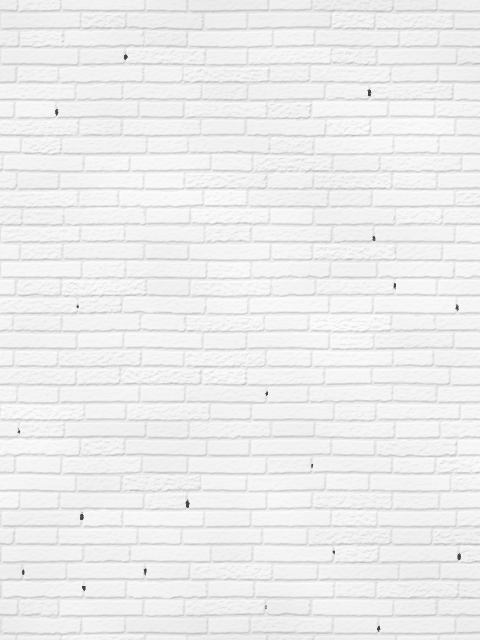
A Shadertoy shader for this texture:

```glsl
// White painted brick wall: alternating long and short bricks, lit from the upper left.

// Layout, in units of the canvas height
const float ROWS = 36.0;            // courses over the height
const float ROW_PHASE = 0.31;       // vertical shift, in courses
const float PERIOD = 0.196;         // one long plus one short brick
const float LONG_CENTRE = 0.3555;   // middle of a long brick in odd courses
const float LONG_HALF = 0.325;      // half a long brick, in periods
const float BED_JOINT = 0.0050;     // horizontal joint width
const float HEAD_JOINT = 0.0036;    // vertical joint width
const float CORNER = 0.0030;
const float EDGE = 0.0017;

// Tones
const vec3 PAINT = vec3(0.958);
const vec3 MORTAR = vec3(0.918);
const vec3 HOLE = vec3(0.20);
const float SHADOW = 0.125;
const float HIGHLIGHT = 0.035;
const float ROUGHNESS = 0.32;
const float CHIP_CHANCE = 0.08;

struct Brick {
    vec2 id;       // brick column and course
    vec2 jointId;  // nearest vertical joint
    vec2 toJoint;  // offset from that joint and from the course middle
    vec2 inset;    // distance inside the vertical and horizontal joints
};

float hash(vec2 p) {
    vec3 q = fract(vec3(p.xyx) * 0.1031);
    q += dot(q, q.yzx + 33.33);
    return fract((q.x + q.y) * q.z);
}

vec2 gradientAt(vec2 cell) {
    float angle = 6.2832 * hash(cell + 71.0);
    return vec2(cos(angle), sin(angle));
}

float gradientNoise(vec2 p) {
    vec2 i = floor(p), f = fract(p);
    vec2 u = f * f * f * (f * (f * 6.0 - 15.0) + 10.0);
    vec2 o = vec2(0.0, 1.0);
    float low = mix(dot(gradientAt(i), f), dot(gradientAt(i + o.yx), f - o.yx), u.x);
    float high = mix(dot(gradientAt(i + o.xy), f - o.xy), dot(gradientAt(i + o.yy), f - o.yy), u.x);
    return mix(low, high, u.y);
}

float fbm(vec2 p) {
    float sum = 0.0, gain = 1.0;
    for (int i = 0; i < 3; i++) {
        sum += gain * gradientNoise(p);
        p = p * 2.03 + 17.3;
        gain *= 0.5;
    }
    return sum;
}

Brick findBrick(vec2 p) {
    float v = p.y * ROWS - ROW_PHASE + 0.10 * gradientNoise(p * vec2(7.0, 14.0));
    float row = floor(v), y = v - row - 0.5;
    float x = (p.x - LONG_CENTRE) / PERIOD + 0.5 * mod(row + 1.0, 2.0);
    x += 0.07 * (hash(vec2(row, 5.0)) - 0.5);
    float cell = floor(x + 0.5), f = x - cell;
    float side = f < 0.0 ? -1.0 : 1.0;

    Brick b;
    b.jointId = vec2(cell * 2.0 + side * 0.5, row);
    float a = abs(f) - LONG_HALF - 0.04 * (hash(b.jointId + 40.0) - 0.5);
    b.id = vec2(cell * 2.0 + (a > 0.0 ? side : 0.0), row);
    b.toJoint = vec2(a * side * PERIOD, y / ROWS);
    b.inset.x = abs(a) * PERIOD - 0.5 * HEAD_JOINT;
    b.inset.y = (0.5 - abs(y)) / ROWS - 0.5 * BED_JOINT - 0.0008 * (hash(b.id + 9.0) - 0.5);
    return b;
}

// Rounded brick profile, 0 in the joint and 1 on the face
float profile(Brick b, vec2 p) {
    float worn = 1.0 + 1.6 * step(0.82, hash(b.id + 23.0));
    float d = CORNER - length(max(CORNER - b.inset, 0.0));
    d += 0.0011 * worn * fbm(p * vec2(65.0, 85.0));
    float soft = max(EDGE, 0.75 / iResolution.y);
    return smoothstep(-soft, soft, d);
}

float surface(vec2 p) {
    Brick b = findBrick(p);
    float rough = ROUGHNESS * (0.6 + 1.8 * pow(hash(b.id + 61.0), 4.0));
    return profile(b, p) + rough * fbm(p * vec2(110.0, 180.0));
}

// Dark hole beside a few vertical joints, more often low on the wall
float chip(Brick b, vec2 p) {
    float chance = CHIP_CHANCE * mix(1.5, 0.5, p.y);
    float size = mix(0.5, 1.2, hash(b.jointId + 83.0));
    vec2 q = b.toJoint - vec2(0.0, 0.012 * (hash(b.jointId + 97.0) - 0.5));
    float d = length(q / vec2(0.0024, 0.0050)) - size + 0.7 * fbm(p * 230.0);
    return step(hash(b.jointId + 131.0), chance) * (1.0 - smoothstep(-0.35, 0.35, d));
}

void mainImage(out vec4 fragColor, in vec2 fragCoord) {
    vec2 p = fragCoord / iResolution.y;
    Brick b = findBrick(p);

    // Paint, with slight differences between bricks and broad grey patches
    vec3 color = mix(MORTAR, PAINT, profile(b, p));
    color += 0.016 * (hash(b.id) - 0.5) + 0.022 * fbm(p * vec2(4.0, 5.0));
    color -= 0.024 * smoothstep(0.25, 0.55, abs(p.y - 0.52));

    // Relief from the slope of the surface
    vec2 e = vec2(0.0014, 0.0);
    vec2 slope = vec2(surface(p + e) - surface(p - e), surface(p + e.yx) - surface(p - e.yx));
    float light = dot(slope, vec2(0.4, -1.0));
    color += HIGHLIGHT * max(light, 0.0) + SHADOW * min(light, 0.0);

    color = mix(color, HOLE, 0.9 * chip(b, p));
    fragColor = vec4(clamp(color, 0.0, 0.985), 1.0);
}
```
